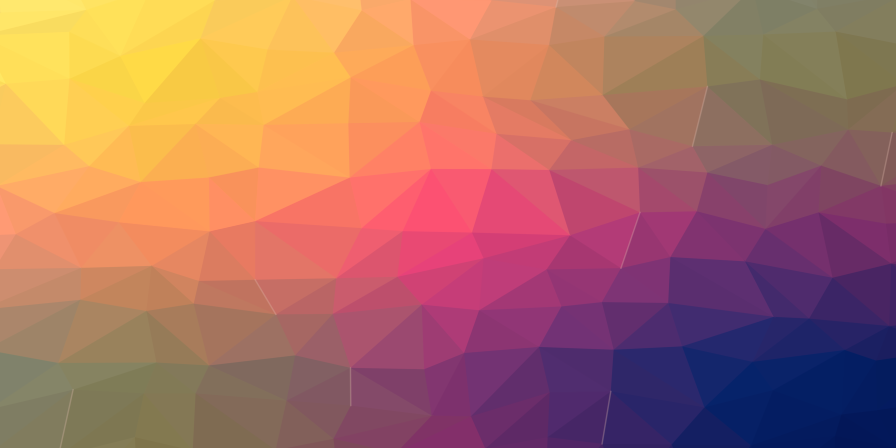
A Shadertoy shader for this background:

```glsl
// Low-poly mesh of flat triangles tinted by a yellow, pink and navy diagonal gradient.

const vec2 CELL = vec2(2.0 / 13.0, 0.1);

vec2 hash2(vec2 p) {
    vec2 q = vec2(dot(p, vec2(127.1, 311.7)), dot(p, vec2(269.5, 183.3)));
    return fract(sin(q) * 43758.55);
}

// Jittered grid vertex
vec2 meshVertex(vec2 id) {
    return (id + 0.62 * (hash2(id) - 0.5)) * CELL;
}

float cross2(vec2 a, vec2 b) {
    return a.x * b.y - a.y * b.x;
}

// Signed distance to a line, positive on its left
float sideDistance(vec2 p, vec2 a, vec2 b) {
    return cross2(b - a, p - a) / length(b - a);
}

float segmentDistance(vec2 p, vec2 a, vec2 b) {
    vec2 ab = b - a;
    return length(p - a - ab * clamp(dot(p - a, ab) / dot(ab, ab), 0.0, 1.0));
}

// Seven evenly spaced colour stops
vec3 ramp(float t) {
    vec3 stops[7] = vec3[7](
        vec3(1.00, 0.90, 0.44), vec3(1.00, 0.85, 0.26), vec3(1.00, 0.65, 0.35),
        vec3(1.00, 0.27, 0.47), vec3(0.51, 0.20, 0.45), vec3(0.02, 0.14, 0.42),
        vec3(0.01, 0.08, 0.33));
    float s = clamp(t, 0.0, 1.0) * 6.0;
    int i = min(int(s), 5);
    return mix(stops[i], stops[i + 1], s - float(i));
}

// The same ramp runs rightward and downward, averaged
vec3 gradient(vec2 p) {
    float aspect = iResolution.x / iResolution.y;
    return 0.5 * (ramp(p.x / aspect) + ramp(1.0 - p.y));
}

// Adds one flat triangle: colour in rgb, coverage in a
void addFacet(inout vec4 sum, vec2 p, vec2 a, vec2 b, vec2 c, float pixel) {
    float inside = min(sideDistance(p, a, b),
                   min(sideDistance(p, b, c), sideDistance(p, c, a)));
    float cover = smoothstep(-0.7 * pixel, 0.7 * pixel, inside);
    vec2 center = (a + b + c) / 3.0;
    float shade = 1.0 + 0.06 * (hash2(center * 40.0).x - 0.5);
    sum += cover * vec4(gradient(center) * shade, 1.0);
}

void mainImage(out vec4 fragColor, in vec2 fragCoord) {
    float pixel = 1.0 / iResolution.y;
    vec2 p = fragCoord * pixel;
    vec2 home = floor(p / CELL);
    vec4 sum = vec4(0.0);
    float seam = 0.0;

    for (int y = -1; y <= 1; y++)
    for (int x = -1; x <= 1; x++) {
        vec2 id = home + vec2(x, y);
        vec2 a = meshVertex(id);
        vec2 b = meshVertex(id + vec2(1, 0));
        vec2 c = meshVertex(id + vec2(1, 1));
        vec2 d = meshVertex(id + vec2(0, 1));

        // Split along the diagonal that avoids slivers
        float areaAC = min(cross2(b - a, c - a), cross2(c - a, d - a));
        float areaBD = min(cross2(b - a, d - a), cross2(c - b, d - b));
        if (areaAC > areaBD) {
            addFacet(sum, p, a, b, c, pixel);
            addFacet(sum, p, a, c, d, pixel);
        } else {
            addFacet(sum, p, a, b, d, pixel);
            addFacet(sum, p, b, c, d, pixel);
        }

        // A few upright edges carry a pale hairline
        float hairline = 1.0 - smoothstep(0.0, 0.002 + 0.5 * pixel, segmentDistance(p, a, d));
        seam = max(seam, hairline * step(0.95, hash2(id + 17.0).y));
    }

    vec3 color = sum.rgb / max(sum.a, 1e-4);
    color = mix(color, vec3(0.9, 0.75, 0.7), 0.3 * seam);
    fragColor = vec4(color, 1.0);
}
```
